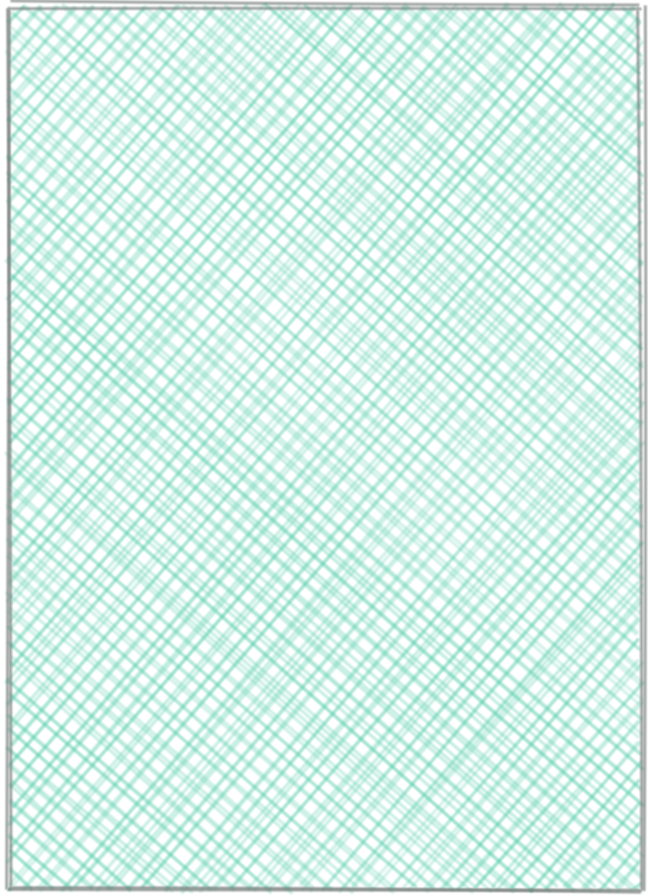
Write a WebGL 1 fragment shader that draws this pattern.

```glsl
precision highp float;
// Hand-drawn cross-hatching: two perpendicular sets of translucent green
// strokes, each line drawn twice with wandering ends and a slight bow,
// inside a loosely ruled grey frame. Lengths are fractions of the height.

#define GAP 0.0147
#define HATCH_ANGLE 0.8552
#define STROKE_HALF 0.00172
#define WANDER 0.68
#define BOW 0.28
#define OVERSHOOT 0.004
#define INK vec3(0.27, 0.79, 0.64)
#define INK_ALPHA 0.265
#define PRESSURE 0.5
#define FRAME_COLOR vec3(0.46, 0.49, 0.48)
#define FRAME_WANDER 0.0065
#define SOFTNESS 0.0020

uniform vec2 u_resolution;

// Four random values in 0..1 for one key.
vec4 hash4(vec2 key) {
  vec4 q = fract(key.xyxy * vec4(0.1031, 0.1030, 0.0973, 0.1099));
  q += dot(q, q.wzxy + 33.33);
  return fract((q.xxyz + q.yzzw) * q.zywx);
}

// Smooth value noise in 0..1.
float noise(vec2 p) {
  vec2 c = floor(p);
  vec2 f = smoothstep(0.0, 1.0, fract(p));
  vec2 e = vec2(1.0, 0.0);
  return mix(mix(hash4(c).x, hash4(c + e).x, f.x),
             mix(hash4(c + e.yx).x, hash4(c + e.xx).x, f.x), f.y);
}

float softEdge() {
  return max(SOFTNESS, 0.7 / u_resolution.y);
}

// Coverage of a stroke, from the distance to its centre line.
float stroke(float dist) {
  float soft = softEdge();
  return 1.0 - smoothstep(STROKE_HALF - soft, STROKE_HALF + soft, abs(dist));
}

// 1 between the two ends of a stroke, fading to 0 beyond them.
float span(float s, float start, float end) {
  float soft = softEdge();
  return smoothstep(-soft, soft, min(s - start, end - s));
}

// Number of ink layers laid at p by one hatching direction.
float hatch(vec2 p, float angle, vec2 lo, vec2 hi, float seed) {
  vec2 dir = vec2(cos(angle), sin(angle));
  vec2 normal = vec2(-dir.y, dir.x);
  float lane = dot(p, normal) / GAP;
  float along = dot(p, dir);
  float layers = 0.0;
  for (int k = -1; k <= 1; k++) {
    float id = floor(lane + 0.5) + float(k);
    // Where this line enters and leaves the frame.
    vec2 origin = normal * id * GAP;
    vec2 a = (lo - origin) / dir;
    vec2 b = (hi - origin) / dir;
    vec2 near = min(a, b);
    vec2 far = max(a, b);
    float start = max(near.x, near.y);
    float end = min(far.x, far.y);
    float len = end - start;
    if (len > 0.0) {
      float u = clamp((along - start) / len, 0.0, 1.0);
      float looseness = mix(0.45, 1.0, smoothstep(0.05, 0.4, len));
      // Two passes of the pen; short lines stay straighter.
      for (int j = 0; j < 2; j++) {
        vec4 r = hash4(vec2(id + 211.0, seed + 17.0 * float(j)));
        float drift = mix(r.x - 0.5, r.y - 0.5, u) * WANDER;
        drift += (r.z - 0.5) * BOW * 4.0 * u * (1.0 - u);
        float extra = (r.w - 0.4) * OVERSHOOT;
        layers += stroke((lane - id - drift * looseness) * GAP)
                * span(along, start - extra, end + extra);
      }
    }
  }
  // Pen pressure changes slowly, mostly across the lanes.
  float slow = noise(vec2(along * 3.0 + 20.0, lane * 0.14 + seed + 40.0));
  return layers * (1.0 + PRESSURE * (slow - 0.5));
}

// One frame side ruled twice, the second pass shifted; returns its opacity.
float frameSide(float along, float across, vec2 ends, float shift, float seed) {
  float u = clamp((along - ends.x) / (ends.y - ends.x), 0.0, 1.0);
  float clear = 1.0;
  for (int j = 0; j < 2; j++) {
    vec4 r = hash4(vec2(seed, 41.0 + 13.0 * float(j)));
    float drift = mix(r.x, r.y, u) - 0.5 + (r.z - 0.5) * 2.0 * u * (1.0 - u);
    float extra = (r.w - 0.3) * OVERSHOOT;
    float offset = drift * FRAME_WANDER + shift * float(j);
    clear *= 1.0 - 0.66 * stroke(across - offset)
           * span(along, ends.x - extra, ends.y + extra);
  }
  return 1.0 - clear;
}

void main() {
  vec2 p = gl_FragCoord.xy / u_resolution.y;
  vec2 size = vec2(u_resolution.x / u_resolution.y, 1.0);
  vec2 lo = vec2(0.0105, 0.0075);
  vec2 hi = size - vec2(0.0085, 0.0080);
  // Each layer veils more of the paper, settling towards the pure ink.
  float layers = hatch(p, HATCH_ANGLE, lo, hi, 3.0)
               + hatch(p, HATCH_ANGLE - 1.570796, lo, hi, 71.0);
  vec3 color = mix(INK, vec3(1.0), pow(1.0 - INK_ALPHA, layers));
  // Frame over the hatching.
  float frame = frameSide(p.y, p.x - lo.x, vec2(lo.y, hi.y), 0.0, 5.0);
  frame = max(frame, frameSide(p.y, p.x - hi.x, vec2(lo.y, hi.y), 0.004, 23.0));
  frame = max(frame, frameSide(p.x, p.y - lo.y, vec2(lo.x, hi.x), 0.0, 47.0));
  frame = max(frame, frameSide(p.x, p.y - hi.y, vec2(lo.x, hi.x), 0.004, 89.0));
  gl_FragColor = vec4(mix(color, FRAME_COLOR, frame), 1.0);
}
```
